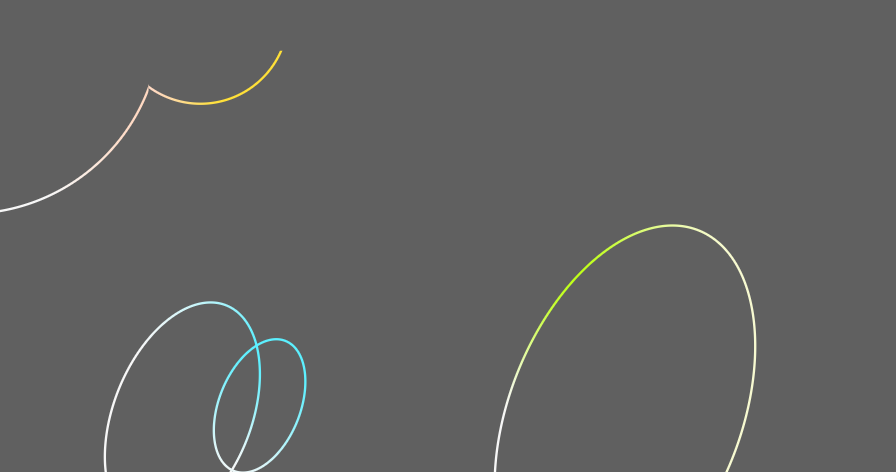
Give the GLSL for this background, as a Shadertoy shader.

```glsl
// Distance to the outline of a right-leaning ellipse with the given half width
float leaningRing(vec2 p, vec2 center, float halfWidth) {
    const float lean = 0.365;
    vec2 extent = halfWidth * vec2(1.0, 1.458);
    vec2 q = (p - center) / extent;
    float level = (dot(q, q) - 2.0 * lean * q.x * q.y) / (1.0 - lean * lean);
    vec2 slope = 2.0 * (q - lean * q.yx) / ((1.0 - lean * lean) * extent);
    return abs(level - 1.0) / max(length(slope), 1e-4);
}

float circleLine(vec2 p, vec2 center, float radius) {
    return abs(length(p - center) - radius);
}

// Antialiased coverage of the side where the distance is positive
float inside(float d) {
    return clamp(0.5 + d * iResolution.y, 0.0, 1.0);
}

float stroke(float d) {
    return inside(0.00247 - d);
}

void mainImage(out vec4 fragColor, in vec2 fragCoord) {
    vec2 p = fragCoord / iResolution.y;
    vec3 color = vec3(0.378);
    vec3 white = vec3(0.97);
    vec3 peach = vec3(1.0, 0.85, 0.76);
    vec3 cyan = vec3(0.36, 0.94, 1.0);

    // Two scalloped arcs meeting at a cusp
    const float cuspX = 0.3148;
    float wideArc = stroke(circleLine(p, vec2(-0.069, 0.957), 0.41)) * inside(cuspX - p.x);
    vec3 wideTint = mix(white, peach, smoothstep(0.08, cuspX, p.x));
    color = mix(color, wideTint, wideArc);

    float smallArc = stroke(circleLine(p, vec2(0.4247, 0.9664), 0.1862))
        * inside(p.x - cuspX) * inside(0.8925 - p.y);
    vec3 smallTint = mix(peach, vec3(1.0, 0.88, 0.22), smoothstep(cuspX, 0.48, p.x));
    color = mix(color, smallTint, smallArc);

    // Pair of overlapping rings, cyan toward the right
    float middleRing = stroke(leaningRing(p, vec2(0.3864, 0.1198), 0.1642));
    float middleCyan = smoothstep(0.27, 0.0, length(p - vec2(0.55, 0.25)));
    color = mix(color, mix(white, cyan, middleCyan), middleRing);

    float smallRing = stroke(leaningRing(p, vec2(0.55, 0.14), 0.0969));
    float smallCyan = smoothstep(-0.08, 0.27, p.y + 0.45 * (p.x - 0.55));
    color = mix(color, mix(white, cyan, smallCyan), smallRing);

    // Large ring with a lime highlight at its upper left
    float largeRing = stroke(leaningRing(p, vec2(1.324, 0.1198), 0.276));
    vec3 cream = mix(white, vec3(0.97, 0.98, 0.82), smoothstep(1.05, 1.3, p.x));
    float lime = smoothstep(0.34, 0.0, length(p - vec2(1.225, 0.41)));
    color = mix(color, mix(cream, vec3(0.75, 1.0, 0.1), lime), largeRing);

    fragColor = vec4(color, 1.0);
}
```
